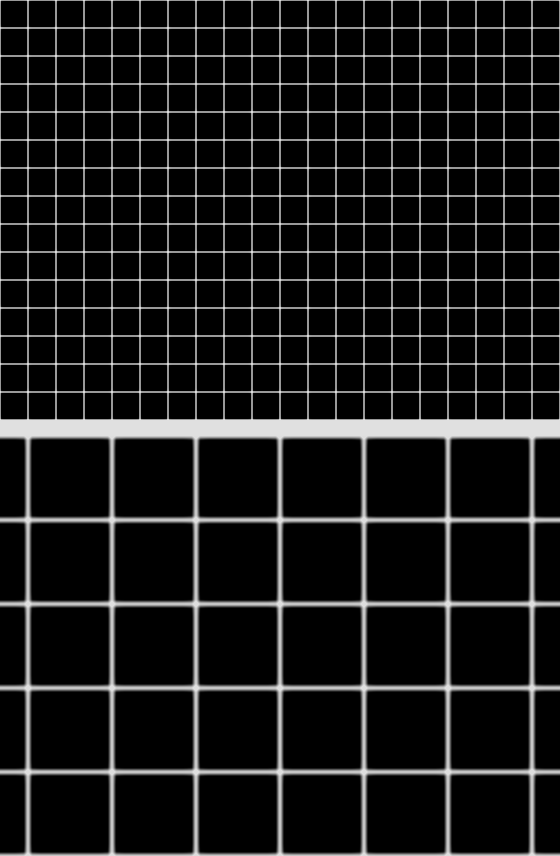
Top: the whole. Bottom: its middle third, enlarged.
Write a WebGL 2 fragment shader that draws this pattern.

```glsl
#version 300 es
precision highp float;

#define CELLS vec2(20.0, 15.0)
#define HALF_WIDTH 0.055
#define FLARE 0.12
#define FLARE_REACH 0.16
#define LINE_LEVEL 0.80
#define JUNCTION_LEVEL 0.87

uniform vec2 u_resolution;
out vec4 fragColor;

const vec3 GROUND = vec3(0.0);
const vec3 WHITE = vec3(1.0);

// Soft line profile: 1 on the axis, 0 at the half width
vec2 softLine(vec2 dist, vec2 halfWidth) {
  return 1.0 - smoothstep(vec2(0.0), halfWidth, dist);
}

void main() {
  vec2 grid = gl_FragCoord.xy / u_resolution * CELLS;
  vec2 pixel = CELLS / u_resolution;

  // Distance to the nearest vertical (x) and horizontal (y) line, in cells
  vec2 dist = abs(fract(grid + 0.5) - 0.5);

  // Lines swell slightly as they approach a crossing
  vec2 swell = 1.0 + FLARE * (1.0 - smoothstep(0.0, FLARE_REACH, dist.yx));
  vec2 halfWidth = max(vec2(HALF_WIDTH), 1.2 * pixel) * swell;

  // Rounded union of both directions, capped at the crossings
  vec2 lines = LINE_LEVEL * softLine(dist, halfWidth);
  float level = min(lines.x + lines.y - lines.x * lines.y, JUNCTION_LEVEL);

  fragColor = vec4(mix(GROUND, WHITE, level), 1.0);
}
```
